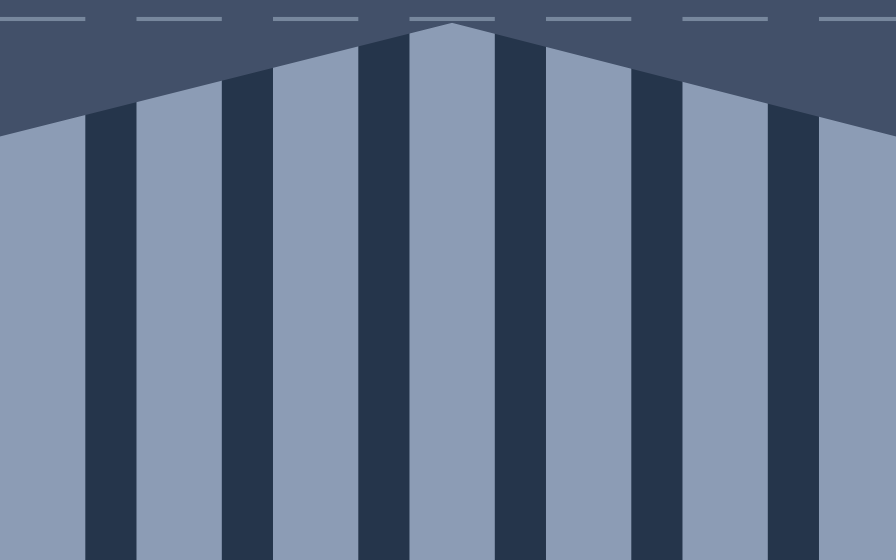
This pattern is drawn by a WebGL 1 fragment shader. Its source:

```glsl
precision highp float;
// Draws pale and navy vertical stripes under a dark gabled band with a dashed line.

uniform vec2 u_resolution;

// Positions are fractions of the canvas; depths are measured down from the top.
#define STRIPE_PERIOD 0.15234
#define STRIPE_FILL 0.625
#define APEX vec2(0.5045, 0.0408)
#define EAVE_DEPTH 0.2437
#define DASH_DEPTH 0.0339
#define DASH_THICKNESS 0.0073
#define PALE_BLUE vec3(0.549, 0.612, 0.710)
#define NAVY vec3(0.146, 0.208, 0.294)
#define SLATE vec3(0.259, 0.314, 0.410)
#define DASH_GREY vec3(0.467, 0.529, 0.616)

// Pixel coverage from a signed distance, positive inside.
float coverage(float inside, float pixel) {
  return clamp(inside / pixel + 0.5, 0.0, 1.0);
}

// Repeating bars that start at the left edge of each period.
float stripes(float x, float pixel) {
  float halfWidth = 0.5 * STRIPE_FILL * STRIPE_PERIOD;
  float local = mod(x - halfWidth + 0.5 * STRIPE_PERIOD, STRIPE_PERIOD);
  return coverage(halfWidth - abs(local - 0.5 * STRIPE_PERIOD), pixel);
}

// Depth of the gable edge: two straight slopes meeting at the apex.
float gableDepth(float x) {
  float run = x < APEX.x ? APEX.x : 1.0 - APEX.x;
  return mix(APEX.y, EAVE_DEPTH, abs(x - APEX.x) / run);
}

void main() {
  vec2 pixel = 1.0 / u_resolution;
  vec2 uv = gl_FragCoord.xy * pixel;
  float depth = 1.0 - uv.y;

  // Striped wall
  float bars = stripes(uv.x, pixel.x);
  vec3 color = mix(NAVY, PALE_BLUE, bars);

  // Band above the gable
  color = mix(color, SLATE, coverage(gableDepth(uv.x) - depth, pixel.y));

  // Dashes aligned with the pale stripes
  float line = coverage(0.5 * DASH_THICKNESS - abs(depth - DASH_DEPTH), pixel.y);
  color = mix(color, DASH_GREY, line * bars);

  gl_FragColor = vec4(color, 1.0);
}
```
